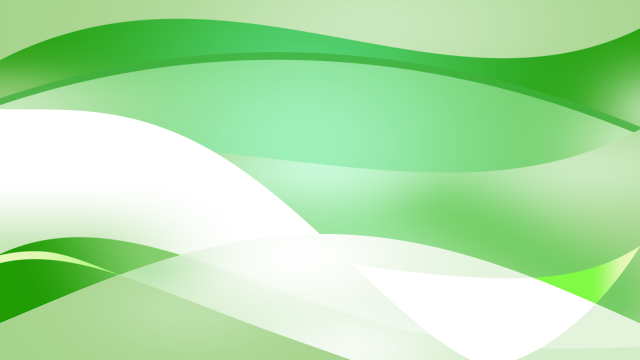
This background is drawn by a Shadertoy shader. Its source:

```glsl
// Overlapping translucent green ribbons with soft white folds on a sage ground.
// Each ribbon edge is a smooth quartic through five evenly spaced heights;
// the fills between edges are blended from gaussian glows, back to front.

const vec3 SAGE  = vec3(0.65, 0.83, 0.55);
const vec3 PALE  = vec3(0.83, 0.93, 0.79);
const vec3 DEEP  = vec3(0.13, 0.61, 0.02);
const vec3 LEAF  = vec3(0.42, 0.79, 0.36);
const vec3 MINT  = vec3(0.62, 0.94, 0.73);
const vec3 LIME  = vec3(0.50, 0.98, 0.27);
const vec3 CREAM = vec3(0.90, 0.97, 0.72);
const vec3 WHITE = vec3(1.0);

// Height at x of a quartic through five heights spread evenly over span.
float curve(float x, vec2 span, vec4 h, float last) {
    float t = clamp(4.0 * (x - span.x) / (span.y - span.x), 0.0, 4.0);
    vec4 d1 = vec4(h.yzw, last) - h;
    vec3 d2 = d1.yzw - d1.xyz;
    vec2 d3 = d2.yz - d2.xy;
    float d4 = d3.y - d3.x;
    return h.x + t * (d1.x + (t - 1.0) / 2.0 * (d2.x
         + (t - 2.0) / 3.0 * (d3.x + (t - 3.0) / 4.0 * d4)));
}

// Smooth coverage of the area below a given height.
float below(float y, float height, float soft) {
    return smoothstep(-soft, soft, height - y);
}

float glow(vec2 p, vec2 center, vec2 radius) {
    vec2 q = (p - center) / radius;
    return exp(-dot(q, q));
}

// Gaussian falloff around the segment from a to b.
float streak(vec2 p, vec2 a, vec2 b, float width) {
    vec2 ab = b - a;
    float t = clamp(dot(p - a, ab) / dot(ab, ab), 0.0, 1.0);
    float d = length(p - a - ab * t) / width;
    return exp(-d * d);
}

vec3 upperRibbon(vec2 p) {
    vec3 c = mix(DEEP, vec3(0.33, 0.82, 0.45), glow(p, vec2(0.48, 0.80), vec2(0.30, 0.35)));
    c = mix(c, SAGE, 0.8 * glow(p, vec2(0.0, 0.73), vec2(0.16, 0.09)));
    return mix(c, PALE, 0.8 * glow(p, vec2(1.02, 0.68), vec2(0.09, 0.14)));
}

vec3 innerRibbon(vec2 p) {
    vec3 c = mix(LEAF, MINT, glow(p, vec2(0.48, 0.60), vec2(0.29, 0.38)));
    c = mix(c, PALE, 0.85 * glow(p, vec2(0.0, 0.70), vec2(0.22, 0.13)));
    return mix(c, PALE, 0.9 * glow(p, vec2(1.0, 0.58), vec2(0.11, 0.17)));
}

vec3 middleFold(vec2 p) {
    vec3 c = mix(SAGE, PALE, 0.9 * glow(p, vec2(0.90, 0.53), vec2(0.22, 0.13)));
    c = mix(c, vec3(0.60, 0.90, 0.62), glow(p, vec2(0.56, 0.38), vec2(0.24, 0.20)));
    c = mix(c, vec3(0.42, 0.80, 0.36), 0.8 * streak(p, vec2(0.69, 0.43), vec2(0.88, 0.25), 0.09));
    c = mix(c, LEAF, 0.8 * glow(p, vec2(0.96, 0.17), vec2(0.06, 0.10)));
    return mix(c, vec3(0.79, 0.98, 0.86), 0.95 * glow(p, vec2(0.50, 0.53), vec2(0.17, 0.11)));
}

vec3 lowerVeil(vec2 p, float crease) {
    vec3 c = mix(PALE, WHITE, 0.35 * crease);
    c = mix(c, WHITE, 0.95 * glow(p, vec2(0.47, 0.29), vec2(0.18, 0.16)));
    c = mix(c, WHITE, 0.75 * glow(p, vec2(0.55, 0.03), vec2(0.15, 0.12)));
    return mix(c, LEAF, 0.3 * glow(p, vec2(0.22, 0.26), vec2(0.08, 0.07)));
}

void mainImage(out vec4 fragColor, in vec2 fragCoord) {
    vec2 p = fragCoord / iResolution.xy;
    float x = p.x, y = p.y, aa = 0.8 / iResolution.y;
    vec2 full = vec2(0.0, 1.0);

    // Ribbon edges, from the top of the canvas down.
    float crest   = curve(x, full, vec4(0.833, 0.947, 0.905, 0.840), 0.921);
    float arcTop  = curve(x, full, vec4(0.727, 0.833, 0.852, 0.789), 0.648);
    float arcLow  = curve(x, full, vec4(0.708, 0.812, 0.831, 0.769), 0.625);
    float hem     = curve(x, full, vec4(0.618, 0.593, 0.544, 0.523), 0.641);
    float sweep   = curve(x, vec2(0.0, 0.75), vec4(0.697, 0.678, 0.532, 0.245), -0.012);
    float hump    = curve(x, full, vec4(0.102, 0.275, 0.350, 0.280), 0.102);
    float fold    = curve(x, vec2(0.5, 1.0), vec4(0.282, 0.248, 0.229, 0.236), 0.317);
    float upturn  = curve(x, vec2(0.75, 1.0), vec4(-0.019, 0.005, 0.069, 0.169), 0.315);
    float crease  = curve(x, full, vec4(0.294, 0.308, 0.155, 0.046), 0.037);
    float veilLow = curve(x, vec2(0.0, 0.6), vec4(0.269, 0.255, 0.162, 0.062), -0.035);

    // Ground and upper ribbons.
    vec3 col = mix(SAGE, PALE, 0.8 * glow(p, vec2(0.58, 0.93), vec2(0.30, 0.22)));
    col = mix(col, upperRibbon(p), below(y, crest, aa));
    col = mix(col, mix(upperRibbon(p), vec3(0.25, 0.69, 0.24), 0.75), below(y, arcTop, aa));
    col = mix(col, innerRibbon(p), below(y, arcLow, aa));
    col = mix(col, middleFold(p), below(y, hem, aa));

    // White sweep on the left, dissolving downward.
    float fade = smoothstep(0.56, 0.29, y) * (1.0 - smoothstep(0.12, 0.45, x));
    vec3 sweepColor = mix(WHITE, vec3(0.77, 0.90, 0.71), fade * fade);
    col = mix(col, sweepColor, below(y, sweep, aa));

    // Lower left ribbon, the veil over it, and the ground beneath.
    float underCrease = below(y, crease, aa);
    vec3 leftRibbon = mix(DEEP, vec3(0.52, 0.81, 0.43), smoothstep(0.04, 0.28, x + 0.25 * (y - 0.2)));
    col = mix(col, leftRibbon, underCrease * (1.0 - smoothstep(0.29, 0.32, x)));
    float underHump = below(y, hump, aa);
    col = mix(col, lowerVeil(p, 1.0 - underCrease), underHump);
    vec3 ground = mix(SAGE, PALE, 0.5 * glow(p, vec2(0.30, 0.15), vec2(0.16, 0.14)));
    col = mix(col, ground, underHump * below(y, veilLow, aa));
    float stripTop = veilLow + 0.022 * (1.0 - smoothstep(0.06, 0.20, x));
    float strip = below(y, stripTop, aa) * (1.0 - below(y, veilLow, aa));
    col = mix(col, mix(CREAM, LIME, 0.5 * smoothstep(0.03, 0.19, x)), strip * step(x, 0.2));

    // Turned white fold at the lower right with its lime corner.
    float turned = below(y, fold, aa) * (1.0 - below(y, sweep, aa)) * (1.0 - below(y, upturn, aa));
    vec3 corner = mix(LIME, CREAM, smoothstep(0.92, 0.98, x));
    vec3 pocket = mix(PALE, corner, smoothstep(0.80, 0.84, x));
    col = mix(col, mix(pocket, WHITE, underHump), turned);

    fragColor = vec4(col, 1.0);
}
```
